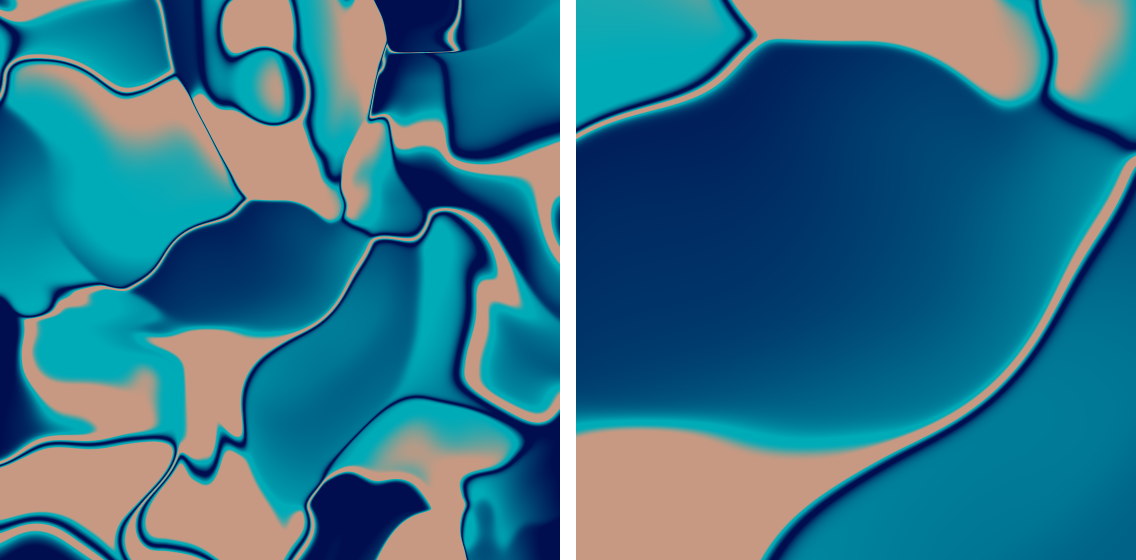
Left, the full canvas; right, a detail of the centre.
Give the GLSL for this background, as a Shadertoy shader.

```glsl
// Liquid marbled cells: irregular patches of navy, teal and clay divided by thin rims.
// A folded plane is split into soft Voronoi cells, each with a sloping level; the
// blended level runs up and down one colour ramp, so steep borders become fine bands.

vec3 hash3(vec2 p) {
    vec3 q = fract(p.xyx * vec3(0.1031, 0.1030, 0.0973));
    q += dot(q, q.yxz + 33.33);
    return fract((q.xxy + q.yzz) * q.zyx);
}

// Smooth two-channel value noise in -1..1
vec2 noise2(vec2 p) {
    vec2 i = floor(p), f = fract(p);
    f = f * f * f * (f * (f * 6.0 - 15.0) + 10.0);
    vec2 low = mix(hash3(i).xy, hash3(i + vec2(1, 0)).xy, f.x);
    vec2 high = mix(hash3(i + vec2(0, 1)).xy, hash3(i + vec2(1, 1)).xy, f.x);
    return 2.0 * mix(low, high, f.y) - 1.0;
}

// Bend the plane with broad swells, then smaller curls
vec2 warp(vec2 p) {
    p += 0.65 * noise2(p * 0.9 + 11.0);
    p += 0.28 * noise2(p * 1.9 + 37.0);
    return p;
}

// Softly blended Voronoi levels; sharpness sets how narrow the borders are
float cellLevel(vec2 p, float sharpness) {
    vec2 base = floor(p);
    float total = 0.0, weights = 0.0;
    for (int y = -2; y <= 2; y++)
    for (int x = -2; x <= 2; x++) {
        vec2 id = base + vec2(x, y);
        vec3 seed = hash3(id + 50.0);
        vec2 offset = p - id - seed.xy;
        vec2 slope = hash3(id + 190.0).xy - 0.5;
        float weight = exp(-sharpness * dot(offset, offset));
        total += weight * (4.0 * seed.z + 0.8 * dot(slope, offset));
        weights += weight;
    }
    return total / weights;
}

// Navy through blue to teal, then a quick turn to clay
vec3 ramp(float t) {
    vec3 navy = vec3(0.0, 0.055, 0.31);
    vec3 teal = vec3(0.0, 0.67, 0.72);
    vec3 clay = vec3(0.78, 0.60, 0.51);
    vec3 water = mix(navy, teal, clamp((t - 0.12) / 0.36, 0.0, 1.0));
    return mix(water, clay, smoothstep(0.55, 0.69, t));
}

vec3 marble(vec2 uv) {
    vec2 p = uv * 4.3 + 20.0;
    float sharpness = mix(10.0, 38.0, 0.5 + 0.5 * noise2(p * 0.7 + 70.0).x);
    float level = cellLevel(warp(p), sharpness);
    // Triangle wave: neighbouring levels pass through the ramp's extremes
    return ramp(abs(mod(level, 2.0) - 1.0));
}

void mainImage(out vec4 fragColor, in vec2 fragCoord) {
    // Average four samples per pixel to smooth the fine rims
    vec3 color = vec3(0.0);
    for (int k = 0; k < 4; k++) {
        vec2 shift = vec2(k % 2, k / 2) * 0.5 - 0.25;
        color += marble((fragCoord + shift) / iResolution.y);
    }
    fragColor = vec4(color / 4.0, 1.0);
}
```
